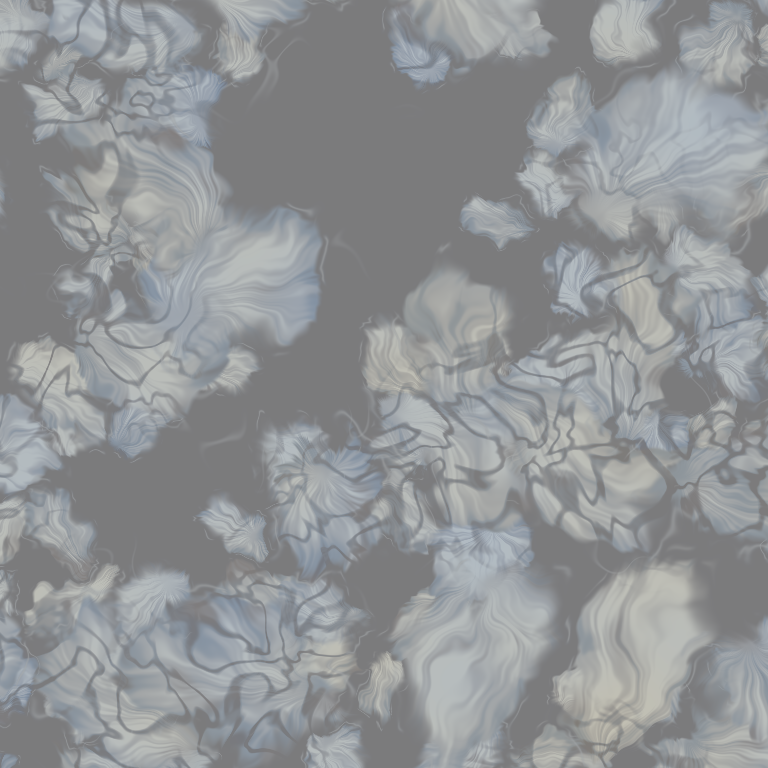
Reproduce this texture procedurally as a WebGL 1 fragment shader.

```glsl
precision highp float;
// Pale mineral grains scattered over flat grey, like shell fragments in polarised light.
// Two jittered grids of warped ellipses carry fan-shaped streaks, cracks, soft or
// crisp margins and thin rims; a slow noise gathers the small flakes into clusters.
uniform vec2 u_resolution;

const vec3 GROUND = vec3(0.482, 0.482, 0.488);
const vec3 BLUE   = vec3(0.550, 0.585, 0.615);
const vec3 SILVER = vec3(0.635, 0.648, 0.655);
const vec3 PALE   = vec3(0.725, 0.740, 0.730);
const vec3 BROWN  = vec3(0.530, 0.500, 0.485);
const vec3 WARMTH = vec3(0.028, 0.008, -0.026);

const float LARGE_CELLS = 4.6;   // grid cells per canvas
const float SMALL_CELLS = 9.5;
const float LARGE_FILL = 0.76;   // chance that a cell holds a grain
const float SMALL_FILL = 0.56;
const float CLUSTER_SCALE = 2.7;
const float CRACK_SCALE = 19.0;

vec2 hash2(vec2 p) {
  vec2 k = vec2(dot(p, vec2(127.1, 311.7)), dot(p, vec2(269.5, 183.3)));
  return fract(sin(k) * 43758.55);
}

vec2 gradient(vec2 cell) {
  float a = 6.2832 * hash2(cell).x;
  return vec2(cos(a), sin(a));
}

// Gradient noise, roughly -1 to 1
float noise(vec2 p) {
  vec2 i = floor(p), f = fract(p);
  vec2 u = f * f * f * (f * (f * 6.0 - 15.0) + 10.0);
  vec2 e = vec2(1.0, 0.0);
  float low = mix(dot(gradient(i), f), dot(gradient(i + e.xy), f - e.xy), u.x);
  float high = mix(dot(gradient(i + e.yx), f - e.yx), dot(gradient(i + 1.0), f - 1.0), u.x);
  return 1.4 * mix(low, high, u.y);
}

vec2 warp(vec2 p) {
  return vec2(noise(p), noise(p + 37.4));
}

vec3 tone(float light) {
  vec3 c = mix(GROUND, BLUE, smoothstep(0.0, 0.36, light));
  c = mix(c, SILVER, smoothstep(0.32, 0.62, light));
  return mix(c, PALE, smoothstep(0.58, 0.95, light));
}

// One grain in its own frame: q has length 1 at the mean outline
vec4 grain(vec2 q, vec2 p, vec2 seed, float crack) {
  float r = length(q);
  vec2 dir = q / (r + 0.001);
  vec2 shift = seed * 53.0;

  // Streaks fan out from a focus near one end
  vec2 fan = q + vec2(0.55 + 0.7 * seed.x, 0.3 * seed.y);
  float reach = length(fan);
  vec2 ray = fan / (reach + 0.001);
  float streak = 0.6 * noise(ray * 5.0 + shift + reach * 0.8)
               + 0.5 * noise(ray * 13.0 + shift + reach * 1.7);
  streak *= smoothstep(0.05, 0.5, reach);

  // Ragged outline, fuzzy on some sides and sharp on others
  float d = r - 0.97 - 0.24 * noise(dir * 1.4 + shift) - 0.07 * noise(dir * 6.0 + shift);
  float soft = mix(0.06, 0.50, smoothstep(-0.2, 0.55, noise(dir * 0.9 - shift)));
  float cover = 1.0 - smoothstep(-soft, 0.04, d + 0.10 * streak);
  float rimLine = (d - 0.09) / 0.030;
  float rim = exp(-rimLine * rimLine) * smoothstep(0.0, 0.4, noise(dir * 2.3 + shift + 9.0));

  float cloud = noise(p * 13.0 + shift);
  float light = 0.60 + 0.26 * seed.y + 0.48 * streak + 0.22 * cloud;
  light -= 0.30 * smoothstep(-0.40, 0.0, d) + 0.50 * crack;
  vec3 color = tone(light) + WARMTH * (noise(p * 7.0 + shift) + seed.x - 0.55);
  float stain = smoothstep(0.15, 0.6, noise(p * 17.0 - shift)) * smoothstep(0.75, 0.3, light);
  color = mix(color, BROWN, 0.6 * stain);
  color = mix(color, SILVER, rim * (1.0 - cover));
  return vec4(color, max(cover * (1.0 - 0.55 * crack), 0.55 * rim));
}

// Paints a jittered grid of grains over the given colour
vec3 paintGrains(vec3 color, vec2 p, float cells, float fill, float clustering, float crack) {
  vec2 g = p * cells + cells * 3.0;
  vec2 bent = g + 0.17 * warp(g * 1.9) + 0.05 * warp(g * 6.0);
  vec2 home = floor(g);
  for (int y = -1; y <= 1; y++) {
    for (int x = -1; x <= 1; x++) {
      vec2 cell = home + vec2(float(x), float(y));
      vec2 place = hash2(cell + cells);
      vec2 form = hash2(cell + cells + 71.3);
      vec2 seed = hash2(cell + cells + 19.7);
      float crowd = noise((cell / cells - 3.0) * CLUSTER_SCALE + 4.3);
      float present = step(hash2(cell + 7.9).x, fill + clustering * crowd);
      float a = 6.2832 * form.x;
      vec2 q = bent - cell - mix(vec2(0.2), vec2(0.8), place);
      q = vec2(cos(a) * q.x + sin(a) * q.y, cos(a) * q.y - sin(a) * q.x);
      q *= vec2(0.88, 1.0 + 0.55 * seed.x) / mix(0.36, 0.64, form.y);
      if (present > 0.5 && dot(q, q) < 2.4) {
        vec4 layer = grain(q, p, seed, crack);
        color = mix(color, layer.rgb, layer.a);
      }
    }
  }
  return color;
}

void main() {
  vec2 p = gl_FragCoord.xy / u_resolution.y;
  float crowd = noise(p * CLUSTER_SCALE + 4.3);

  // Cracks are noise contours, strongest inside clusters
  vec2 torn = p * CRACK_SCALE + 0.9 * warp(p * 11.0);
  float contour = abs(noise(torn) + 0.35 * noise(torn * 2.3));
  float crack = (1.0 - smoothstep(0.02, 0.20, contour)) * smoothstep(-0.15, 0.4, crowd);

  // Faint filaments on the ground, then small flakes, then large grains
  float filament = 1.0 - smoothstep(0.0, 0.07, abs(noise(torn * 0.8 + 15.0)));
  filament *= smoothstep(0.15, 0.5, noise(p * 6.0 + 21.0));
  vec3 color = mix(GROUND, SILVER, 0.4 * filament);
  color = paintGrains(color, p, SMALL_CELLS, SMALL_FILL, 0.8, crack);
  color = paintGrains(color, p, LARGE_CELLS, LARGE_FILL, 0.3, crack);
  gl_FragColor = vec4(color, 1.0);
}
```
